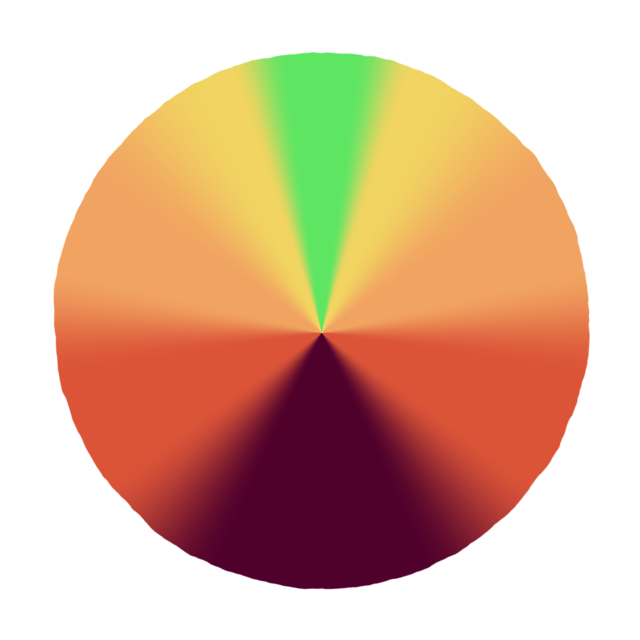
Give the GLSL for this background, as a Shadertoy shader.

```glsl
// Rough-edged disc on white, filled with a mirrored conic sweep from green to dark plum.
#define DISC_CENTER vec2(0.5026, 0.4990)
#define SWEEP_APEX  vec2(0.5026, 0.4800)
#define DISC_RADIUS 0.419
#define ROUGHNESS   0.0075
#define EDGE_CELLS  48.0
#define GREEN  vec3(0.37, 0.90, 0.39)
#define YELLOW vec3(0.945, 0.83, 0.38)
#define ORANGE vec3(0.945, 0.64, 0.38)
#define RED    vec3(0.86, 0.33, 0.22)
#define PLUM   vec3(0.31, 0.00, 0.17)

const float TAU = 6.2831853;

float hash(float n) {
    return fract(sin(n * 127.1) * 43758.5453);
}

// Value noise around a full turn, wrapping after the given number of cells
float ringNoise(float turn, float cells, float seed) {
    float x = turn * cells;
    float cell = floor(x);
    float a = hash(mod(cell, cells) + seed);
    float b = hash(mod(cell + 1.0, cells) + seed);
    return mix(a, b, smoothstep(0.0, 1.0, x - cell));
}

// Layered noise for the torn rim, centred on zero
float rimOffset(float turn) {
    float sum = 0.0, weight = 0.5, cells = EDGE_CELLS;
    for (int i = 0; i < 4; i++) {
        sum += weight * (ringNoise(turn, cells, float(i) * 31.7) - 0.5);
        cells *= 2.0;
        weight *= 0.6;
    }
    return sum * ROUGHNESS;
}

// Colour by the angle in degrees away from straight up
vec3 sweepColor(float angle) {
    vec3 color = mix(GREEN, YELLOW, smoothstep(7.0, 19.0, angle));
    color = mix(color, ORANGE, smoothstep(25.0, 57.0, angle));
    color = mix(color, RED, smoothstep(76.0, 99.0, angle));
    return mix(color, PLUM, smoothstep(124.0, 157.0, angle));
}

void mainImage(out vec4 fragColor, in vec2 fragCoord) {
    float shortSide = min(iResolution.x, iResolution.y);
    vec2 uv = (fragCoord - 0.5 * iResolution.xy) / shortSide + 0.5;
    float pixel = 1.0 / shortSide;

    // Mirrored conic sweep
    vec2 fromApex = uv - SWEEP_APEX;
    float angle = degrees(atan(abs(fromApex.x) + 1e-5, fromApex.y));
    vec3 color = sweepColor(angle);

    // Disc with a rough rim
    vec2 fromCenter = uv - DISC_CENTER;
    float turn = atan(fromCenter.y, fromCenter.x) / TAU + 0.5;
    float rimDistance = length(fromCenter) - DISC_RADIUS - rimOffset(turn);
    float coverage = 1.0 - smoothstep(-pixel, pixel, rimDistance);

    fragColor = vec4(mix(vec3(1.0), color, coverage), 1.0);
}
```
